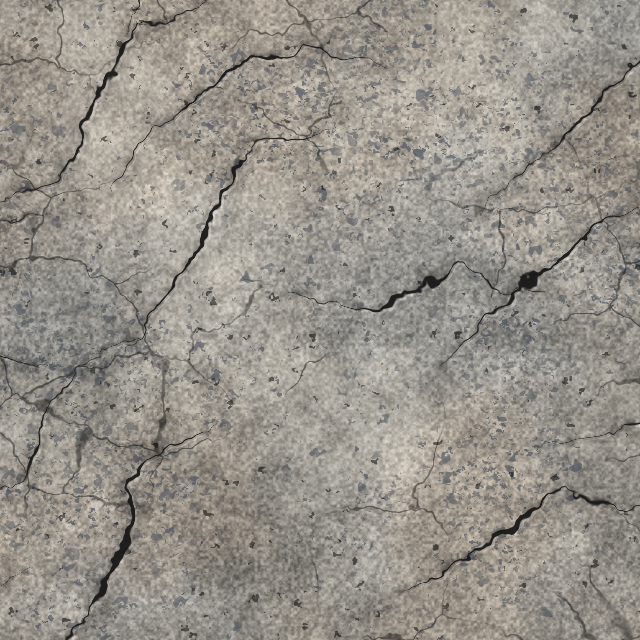
A Shadertoy shader for this texture:

```glsl
// Weathered concrete: mottled grey-beige stone with grain, pale patches and blue-grey flecks.
// Tapered, kinked cracks are scattered on a jittered grid and warped by noise;
// a faint network of hairlines comes from warped Voronoi borders.

#define CRACK_GRID 4.0
#define CRACK_WIDTH 0.0046
#define CRACK_SHARE 0.72
#define HAIRLINE_GRID 6.5
#define HAIRLINE_WIDTH 0.0011
#define EDGE_SOFTNESS 0.0011
#define BASE_TONE 0.585
#define GRAIN 0.21
#define RELIEF 0.34
#define FLECK_COLOR vec3(0.31, 0.325, 0.345)
#define PALE_COLOR vec3(0.715, 0.695, 0.655)
#define CRACK_COLOR vec3(0.095, 0.095, 0.095)

float hash(vec2 p) {
    vec3 q = fract(p.xyx * 0.1031);
    q += dot(q, q.yzx + 33.33);
    return fract((q.x + q.y) * q.z);
}

vec2 hash2(vec2 p) { return vec2(hash(p + 17.3), hash(p + 71.9)); }

float noise(vec2 p) {
    vec2 i = floor(p), f = fract(p);
    f = f * f * (3.0 - 2.0 * f);
    return mix(mix(hash(i), hash(i + vec2(1, 0)), f.x),
               mix(hash(i + vec2(0, 1)), hash(i + 1.0), f.x), f.y);
}

float fbm(vec2 p) {
    float sum = 0.0, amp = 0.5;
    for (int i = 0; i < 5; i++) {
        sum += amp * noise(p);
        p = mat2(1.6, 1.2, -1.2, 1.6) * p + 9.7;
        amp *= 0.5;
    }
    return sum / 0.97;
}

vec2 heading(float angle) { return vec2(cos(angle), sin(angle)); }

// Jagged displacement shared by cracks and hairlines
vec2 jagged(vec2 p) {
    vec2 w = 0.060 * (vec2(fbm(p * 8.0), fbm(p * 8.0 + 40.0)) - 0.5);
    w += 0.014 * (vec2(noise(p * 42.0), noise(p * 42.0 + 80.0)) - 0.5);
    return p + w + 0.006 * (vec2(noise(p * 120.0), noise(p * 120.0 + 60.0)) - 0.5);
}

// Tapered segment: x = half width minus distance, y = distance
vec2 cut(vec2 p, vec2 a, vec2 b, float w0, float belly, float w1) {
    vec2 ab = b - a;
    float t = clamp(dot(p - a, ab) / dot(ab, ab), 0.0, 1.0);
    float d = length(p - a - ab * t);
    return vec2(mix(w0, w1, t) + belly * 4.0 * t * (1.0 - t) - d, d);
}

// Main cracks, mostly rising to the right: x = opening, y = distance to nearest
vec2 cracks(vec2 p) {
    vec2 q = jagged(p) * CRACK_GRID, home = floor(q);
    float swell = CRACK_WIDTH * CRACK_GRID * (0.35 + 1.2 * noise(p * 38.0));
    vec2 best = vec2(-9.0, 9.0);
    for (int y = -2; y <= 2; y++)
    for (int x = -2; x <= 2; x++) {
        vec2 cell = home + vec2(x, y), rnd = hash2(cell + 5.0), bend = hash2(cell + 31.0);
        if (hash(cell + 3.0) > CRACK_SHARE) continue;
        float angle = mix(0.3, 1.25, rnd.x);
        vec2 mid = cell + 0.2 + 0.6 * hash2(cell);
        vec2 arm = heading(angle) * mix(0.28, 0.55, rnd.y);
        vec2 top = mid + arm, low = mid - arm;
        vec2 topEnd = top + heading(angle - mix(0.3, 1.2, bend.x)) * 0.55;
        vec2 lowEnd = low - heading(angle + mix(-0.6, 0.5, bend.y)) * 0.5;
        float w = swell * mix(0.3, 1.0, hash(cell + 12.0));
        vec2 a = cut(q, low, top, w * 0.3, w * 0.7, w * 0.3);
        vec2 b = cut(q, top, topEnd, w * 0.3, w * 0.1, 0.0);
        vec2 c = cut(q, low, lowEnd, w * 0.3, w * 0.1, 0.0);
        best.x = max(best.x, max(a.x, max(b.x, c.x)));
        best.y = min(best.y, min(a.y, min(b.y, c.y)));
    }
    best /= CRACK_GRID;
    return vec2(smoothstep(-EDGE_SOFTNESS, EDGE_SOFTNESS, best.x), best.y);
}

// Thin Voronoi borders, stretched along the rising diagonal
float hairlines(vec2 p) {
    vec2 q = jagged(p) * mat2(0.62, -0.78, 0.62, 0.78) * HAIRLINE_GRID;
    vec2 home = floor(q);
    float near = 9.0, next = 9.0;
    for (int y = -1; y <= 1; y++)
    for (int x = -1; x <= 1; x++) {
        vec2 cell = home + vec2(x, y);
        float d = length(cell + hash2(cell + 8.0) - q);
        next = min(next, max(near, d));
        near = min(near, d);
    }
    float d = (next - near) * 0.5 / HAIRLINE_GRID;
    return 1.0 - smoothstep(HAIRLINE_WIDTH * 0.4, HAIRLINE_WIDTH * 2.0, d);
}

// Irregular scattered spots; density is the share of filled cells
float flecks(vec2 p, float grid, float density) {
    vec2 q = p * grid + 0.9 * (vec2(noise(p * grid * 2.3), noise(p * grid * 2.3 + 30.0)) - 0.5);
    vec2 home = floor(q);
    float cover = 0.0;
    for (int y = -1; y <= 1; y++)
    for (int x = -1; x <= 1; x++) {
        vec2 cell = home + vec2(x, y);
        float radius = mix(0.12, 0.48, pow(hash(cell + 2.0), 2.0));
        float d = length((cell + hash2(cell) - q) * vec2(0.85, 1.15)) - radius;
        float present = step(hash(cell + 9.0), density);
        cover = max(cover, present * (1.0 - smoothstep(-0.09, 0.09, d)));
    }
    return cover;
}

float surfaceHeight(vec2 p) { return fbm(p * 24.0) + 0.35 * noise(p * 150.0); }

void mainImage(out vec4 fragColor, in vec2 fragCoord) {
    vec2 p = fragCoord / iResolution.y + 3.0;
    vec2 toLight = vec2(-0.0028, 0.0028);

    // Mottled stone, lit from the upper left
    float broad = fbm(p * 3.2), blotch = fbm(p * 19.0 + 7.0);
    float tone = BASE_TONE + 0.28 * (broad - 0.5) + 0.24 * (blotch - 0.5);
    tone += GRAIN * (noise(p * 210.0) - 0.5) + 0.6 * GRAIN * (noise(p * 390.0) - 0.5);
    tone += RELIEF * 0.5 * (surfaceHeight(p) - surfaceHeight(p + toLight));
    float warmth = smoothstep(0.3, 0.7, fbm(p * 4.0 + 21.0));
    vec3 color = tone * mix(vec3(1.01, 1.0, 0.965), vec3(1.05, 0.995, 0.92), warmth);

    // Pale worn patches with ragged rims
    float pale = smoothstep(0.52, 0.68, fbm(p * 4.5 + 50.0) + 0.35 * (fbm(p * 38.0) - 0.5));
    color = mix(color, PALE_COLOR + 0.7 * (tone - BASE_TONE), 0.55 * pale);

    // Clustered flecks and small dark pits
    float cluster = smoothstep(0.42, 0.72, fbm(p * 5.0 + 90.0));
    float spots = max(flecks(p, 62.0, 0.04 + 0.45 * cluster),
                      flecks(p + 5.0, 125.0, 0.07 + 0.40 * cluster));
    float blue = noise(p * 30.0 + 11.0);
    color = mix(color, FLECK_COLOR + vec3(-0.02, 0.0, 0.03) * blue, spots * (0.3 + 0.45 * blue));
    color *= 1.0 - 0.5 * flecks(p + 11.0, 95.0, 0.035);

    // Hairlines fade in and out across the slab
    float veins = hairlines(p) * smoothstep(0.40, 0.62, fbm(p * 5.5 + 33.0));
    color *= 1.0 - 0.42 * veins;

    // Cracks: dusty, crumbled border, lit lower-right lip and dark core
    vec2 crack = cracks(p);
    float crumble = exp(-crack.y / 0.009) * smoothstep(0.35, 0.7, noise(p * 75.0));
    float lip = cracks(p + 1.3 * toLight).x * (1.0 - crack.x);
    color *= 1.0 - 0.28 * crumble - 0.07 * exp(-crack.y / 0.03);
    color += 0.10 * lip;
    color = mix(color, CRACK_COLOR, 0.94 * crack.x);

    fragColor = vec4(clamp(color, 0.0, 1.0), 1.0);
}
```
